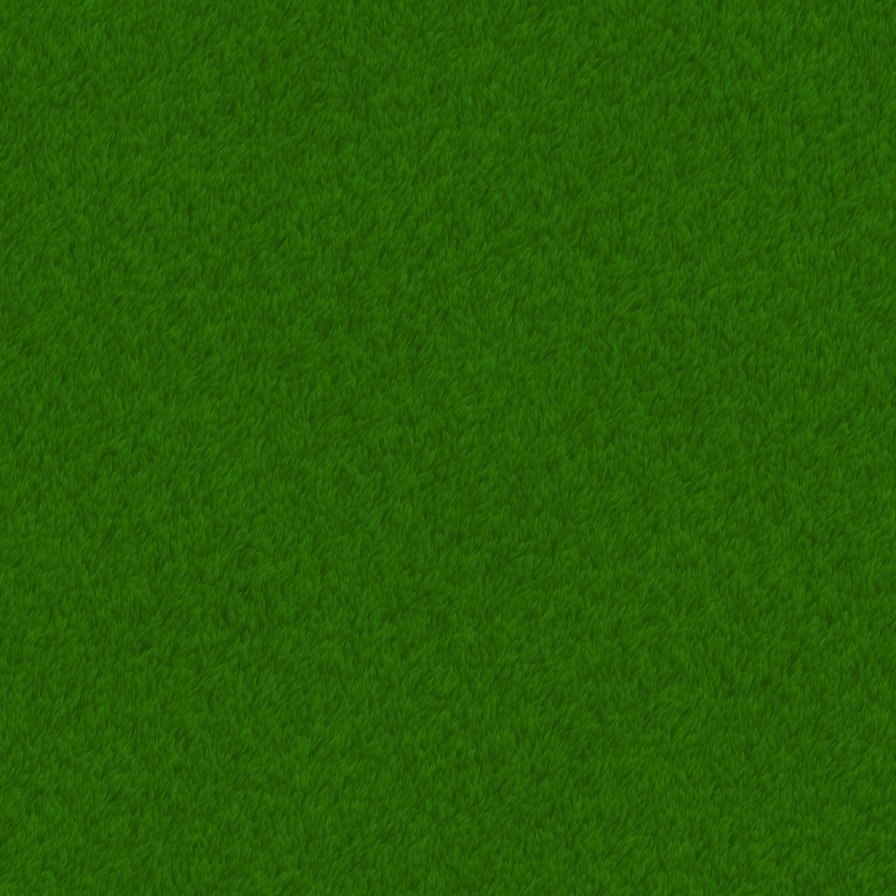
Write a Shadertoy shader that draws this texture.

```glsl
// Dense short grass seen from above: layers of jittered cells each hold one
// tapered blade, dark at the root and bright at the tip. Warped layered sines
// comb the blades into tufts and shade shallow hollows between them.

#define LAYERS 8
#define CELLS 80.0
#define BLADE_LENGTH 0.021
#define BLADE_WIDTH 0.0021
#define MEAN_LEAN 0.32
#define TUFT_LEAN 0.50
#define HOLLOW_DEPTH 0.07
#define SOIL_COLOR vec3(0.120, 0.300, 0.008)
#define ROOT_COLOR vec3(0.116, 0.300, 0.008)
#define TIP_COLOR vec3(0.198, 0.462, 0.032)
#define DRY_COLOR vec3(0.250, 0.410, 0.040)

vec3 hash3(vec3 p) {
    p = fract(p * vec3(0.1031, 0.1030, 0.0973));
    p += dot(p, p.yxz + 33.33);
    return fract((p.xxy + p.yxx) * p.zyx);
}

// Irregular waves in about -1..1; the warp hides their period.
float layeredSines(vec2 p) {
    p += 0.9 * sin(p.yx * 0.63 + vec2(1.3, 4.1));
    p += 0.6 * sin(p.yx * 1.37 + vec2(2.7, 0.6));
    float broad = sin(p.x + 0.4 * p.y) + sin(1.13 * p.y - 0.5 * p.x + 2.0);
    float fine = sin(1.9 * p.x - 1.4 * p.y + 0.8);
    return 0.38 * broad + 0.24 * fine;
}

// Paints the blade rooted in one cell over the colour so far.
vec3 paintBlade(vec3 color, vec2 uv, vec2 cell, vec2 offset, float layer, float pixel) {
    vec3 place = hash3(vec3(cell, layer * 17.0 + 3.0));
    vec3 look = hash3(vec3(cell + 211.0, layer * 13.0 + 7.0));
    vec2 center = (cell + 0.5 + 0.9 * (place.xy - 0.5)) / CELLS - offset;

    // Tufts share a lean, and each blade strays a little from it.
    float lean = MEAN_LEAN + TUFT_LEAN * layeredSines(center * 46.0)
               + 0.6 * (place.z - 0.5);
    vec2 along = vec2(sin(lean), cos(lean));
    vec2 across = vec2(along.y, -along.x);
    vec2 q = uv - center;
    float bladeLength = BLADE_LENGTH * mix(0.65, 1.0, look.x);
    float t = dot(q, along) / bladeLength + 0.5;

    // A slightly bent body that narrows to a point.
    float bend = (look.y - 0.5) * 0.004 * t * t;
    float side = dot(q, across) - bend;
    float width = BLADE_WIDTH * mix(0.75, 1.1, look.z)
                * min(1.0, 2.0 * (1.0 - t));
    float mask = smoothstep(-pixel, pixel, width - abs(side));
    mask *= smoothstep(0.0, 0.35, t) * (1.0 - smoothstep(0.94, 1.0, t));

    // Light grows toward the tip; a few tips are dry.
    vec3 blade = mix(ROOT_COLOR, TIP_COLOR, clamp(t, 0.0, 1.0));
    float dry = step(0.95, fract(look.x * 7.0 + look.y * 5.0));
    blade = mix(blade, DRY_COLOR, 0.5 * dry * smoothstep(0.4, 0.9, t));
    blade *= 0.93 + 0.14 * look.y + 0.04 * side / BLADE_WIDTH;
    return mix(color, blade, 0.9 * mask);
}

void mainImage(out vec4 fragColor, in vec2 fragCoord) {
    vec2 uv = fragCoord / iResolution.y;
    float pixel = 0.7 / iResolution.y;
    vec3 color = SOIL_COLOR;

    // Far cells first, so nearer blades overlap the roots behind them.
    for (int i = 0; i < LAYERS; i++) {
        float layer = float(i);
        vec2 offset = fract(layer * vec2(0.618, 0.414)) / CELLS + 0.2;
        vec2 home = floor((uv + offset) * CELLS);
        for (int y = 1; y >= -1; y--) {
            for (int x = -1; x <= 1; x++) {
                vec2 cell = home + vec2(x, y);
                color = paintBlade(color, uv, cell, offset, layer, pixel);
            }
        }
    }

    // Soft hollows between tufts, plus a faint broad change of tone.
    float hollow = layeredSines(uv * 130.0 + 5.0);
    float broadTone = layeredSines(uv * 17.0 + 9.0);
    color *= 1.0 + HOLLOW_DEPTH * hollow + 0.02 * broadTone;
    fragColor = vec4(color, 1.0);
}
```
